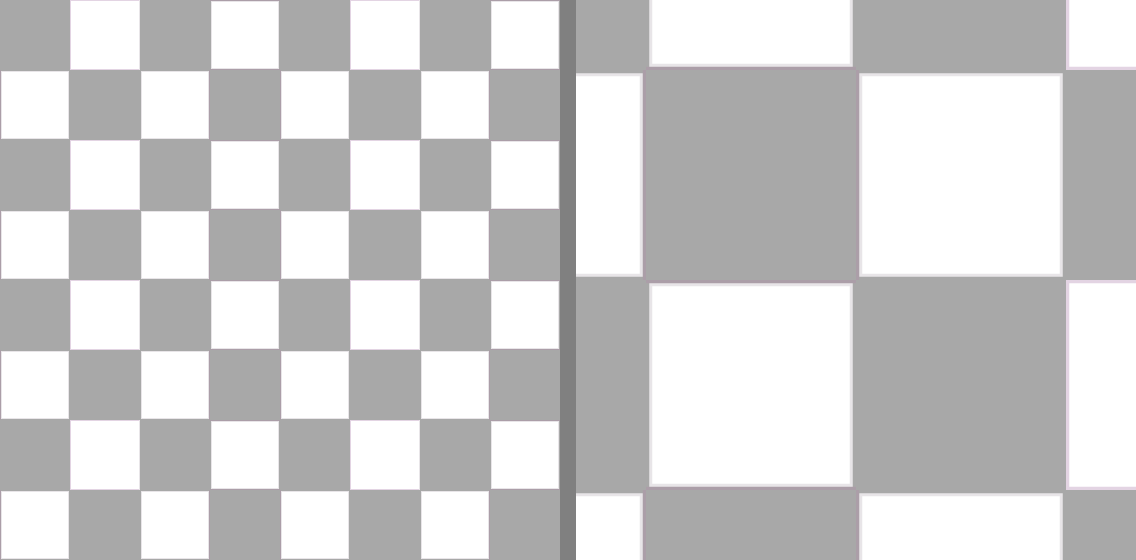
Left, the full canvas; right, a detail of the centre.
A Shadertoy shader for this pattern:

```glsl
// Grey and white checkerboard, eight squares across and eight down.
// Each white square has a thin pale rim; the rim width and its mauve or pink
// tint change with the column in a cycle of four. Edges are supersampled.

const vec3 GREY = vec3(0.66);
const vec3 PALE = vec3(0.91, 0.90, 0.91);
const vec3 PINK = vec3(0.89, 0.83, 0.89);
const vec3 MAUVE = vec3(0.67, 0.62, 0.66);

// Colour at a point measured in squares
vec3 checker(vec2 p) {
    vec2 cell = floor(p);
    if (mod(cell.x + cell.y, 2.0) > 0.5) return GREY;

    // Distances to the sides of the square, in 64ths of its width
    vec2 low = 64.0 * fract(p);
    vec2 high = 64.0 - low;
    vec2 side = min(low, high);
    float inset = min(side.x, side.y);
    int column = int(mod(cell.x, 4.0));

    // Wide squares: the rim touches the border, pink except on the right
    if (column == 1) {
        vec3 rim = high.x < 1.0 ? PALE : PINK;
        return inset < 1.0 ? rim : vec3(1.0);
    }

    // Narrow squares: a grey or mauve border around the pale rim
    float tinted = column == 3 ? side.y : column == 2 ? high.x : low.x;
    if (tinted < 1.0) return MAUVE;
    if (inset < 1.0) return GREY;
    return inset < 1.9 ? PALE : vec3(1.0);
}

void mainImage(out vec4 fragColor, in vec2 fragCoord) {
    // Average a 4 by 4 grid of samples over the pixel
    vec3 sum = vec3(0.0);
    for (int y = 0; y < 4; y++) {
        for (int x = 0; x < 4; x++) {
            vec2 offset = (vec2(x, y) + 0.5) / 4.0 - 0.5;
            sum += checker(8.0 * (fragCoord + offset) / iResolution.xy);
        }
    }
    fragColor = vec4(sum / 16.0, 1.0);
}
```
